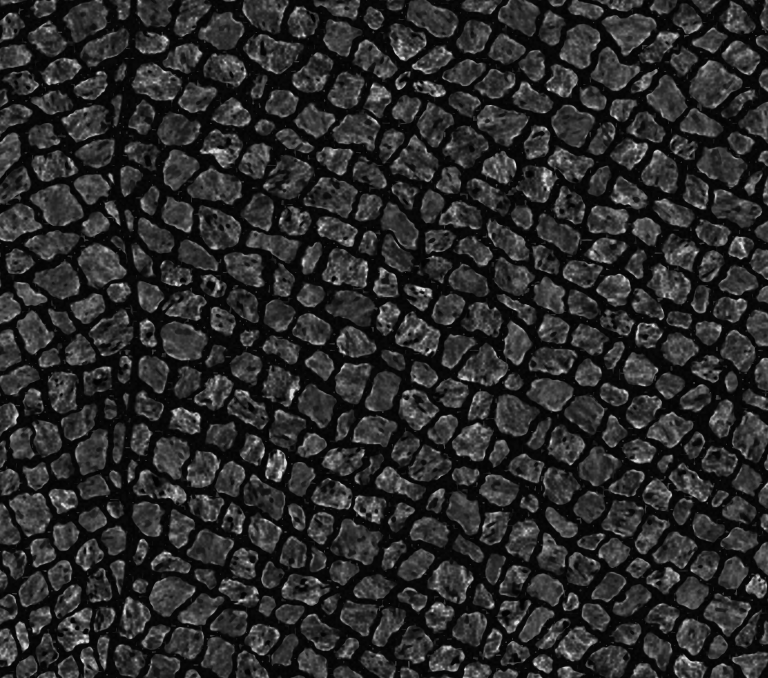
Give the GLSL for this texture, as a WebGL 1 fragment shader.

```glsl
precision highp float;
uniform vec2 u_resolution;

float hash(vec2 p) {
  vec3 q = fract(p.xyx * vec3(0.1031, 0.1030, 0.0973));
  q += dot(q, q.yzx + 33.33);
  return fract((q.x + q.y) * q.z);
}

float noise(vec2 p) {
  vec2 i = floor(p), f = fract(p);
  f = f * f * (3.0 - 2.0 * f);
  return mix(mix(hash(i), hash(i + vec2(1.0, 0.0)), f.x),
             mix(hash(i + vec2(0.0, 1.0)), hash(i + vec2(1.0, 1.0)), f.x), f.y);
}

mat2 rotation(float a) {
  return mat2(cos(a), sin(a), -sin(a), cos(a));
}

// Wavy joint below a row of stones
float rowJoint(float row, float u) {
  return row + 0.5 * (noise(vec2(u * 0.8, row * 7.0 + 300.0)) - 0.5);
}

// Tilted joint on the left of a stone
float columnJoint(float column, float row, float v) {
  vec2 id = vec2(column + 200.0, row + 400.0);
  return column + 0.55 * (hash(id) - 0.5)
       + 0.5 * (hash(id + 71.0) - 0.5) * (v - row - 0.5);
}

// Arched courses that meet at a wavering seam
vec3 courses(vec2 p) {
  p += 0.022 * (vec2(noise(p * 6.0 + 10.0), noise(p * 6.0 + 40.0)) - 0.5);
  float x = p.x - 0.19 - 0.05 * (noise(vec2(p.y * 4.0, 5.0)) - 0.5);
  float side = step(x, 0.0);
  x = abs(x);
  float bend = mix(0.24, 0.9, side);
  float slope = 0.36 + bend * x;
  float rise = 0.36 * x + 0.5 * bend * x * x;
  vec2 uv = vec2(x - slope * (p.y - 0.5), p.y + rise) * vec2(17.0, 18.5);
  return vec3(uv + side * vec2(60.0, 90.0), x * 17.0);
}

void main() {
  vec2 p = gl_FragCoord.xy / u_resolution.y;
  vec3 course = courses(p);
  vec2 grain = p * 19.0;

  // Ragged stone edges
  vec2 uv = course.xy;
  uv += 0.16 * (vec2(noise(grain * 3.2), noise(grain * 3.2 + 90.0)) - 0.5);
  uv += 0.07 * (vec2(noise(grain * 8.0), noise(grain * 8.0 + 50.0)) - 0.5);

  // Find the row, then the stone within it
  float row = floor(uv.y);
  row += step(rowJoint(row + 1.0, uv.x), uv.y) - step(uv.y, rowJoint(row, uv.x));
  float u = uv.x + 9.0 * hash(vec2(row + 150.0, 3.0));
  float column = floor(u);
  column += step(columnJoint(column + 1.0, row, uv.y), u)
          - step(u, columnJoint(column, row, uv.y));
  vec2 id = vec2(column + 500.0, row + 700.0);

  // Depth inside the stone, with uneven gaps and rounded corners
  vec4 sides = vec4(u - columnJoint(column, row, uv.y),
                    columnJoint(column + 1.0, row, uv.y) - u,
                    uv.y - rowJoint(row, uv.x),
                    rowJoint(row + 1.0, uv.x) - uv.y);
  sides -= 0.035 + 0.085 * vec4(hash(id + 11.0), hash(id + 23.0),
                                hash(id + 37.0), hash(id + 53.0));
  vec2 inset = vec2(min(min(sides.x, sides.y), course.z - 0.07), min(sides.z, sides.w));
  float radius = 0.24;
  float depth = radius - length(max(radius - inset, 0.0));
  float stone = smoothstep(-0.02, 0.05, depth);

  // Veined and pitted face, turned differently on each stone
  float rough = hash(id + 5.0);
  vec2 face = rotation(6.28 * hash(id + 17.0)) * grain + 80.0 * hash(id + 29.0) + 100.0;
  float veins = noise(face * vec2(2.2, 6.0));
  float grit = noise(face * vec2(7.0, 12.0) + 31.0);
  float dust = noise(grain * 16.0 + 200.0);
  float relief = 0.4 * veins + 0.35 * grit + 0.25 * dust - 0.5;
  float shade = mix(0.18, 0.26, hash(id + 43.0));
  shade *= exp(mix(1.6, 4.0, rough) * relief);
  float pits = smoothstep(0.18, 0.36, 0.6 * noise(face * 4.5 + 63.0) + 0.4 * grit);
  shade *= mix(1.0, pits, 0.35 + 0.6 * rough);

  // Worn bright rim
  float rim = smoothstep(0.0, 0.05, depth) * (1.0 - smoothstep(0.06, 0.15, depth));
  shade += 0.24 * rim * smoothstep(0.35, 0.8, noise(grain * 5.0 + 120.0)) * (0.5 + dust);

  // Dark joints with a few pale grains
  float specks = smoothstep(0.8, 1.0, noise(grain * 11.0 + 400.0));
  float joint = 0.012 + 0.03 * dust + 0.28 * specks * noise(grain * 2.0 + 70.0);

  gl_FragColor = vec4(vec3(clamp(mix(joint, shade, stone), 0.0, 0.85)), 1.0);
}
```
